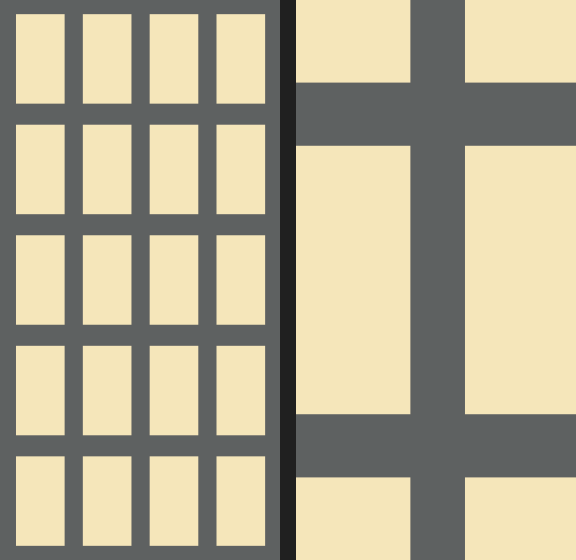
Left, the full canvas; right, a detail of the centre.
Give the GLSL for this pattern, as a WebGL 2 fragment shader.

```glsl
#version 300 es
precision highp float;
// Draws a four by five grid of upright cream panes set in a flat grey frame.

uniform vec2 u_resolution;
out vec4 fragColor;

const vec3 FRAME_GREY = vec3(0.37, 0.38, 0.38);
const vec3 PANE_CREAM = vec3(0.96, 0.90, 0.73);

// Layout as fractions of the canvas width and height
const vec2 PANE_COUNT = vec2(4.0, 5.0);
const vec2 GRID_CENTER = vec2(0.502, 0.5);
const vec2 PANE_PITCH = vec2(0.2387, 0.1974);
const vec2 PANE_SIZE = vec2(0.1737, 0.1598);

// Offset from the centre of the nearest pane in a finite, centred grid
vec2 paneOffset(vec2 p, vec2 count, vec2 pitch) {
    vec2 lastIndex = count - 1.0;
    vec2 index = clamp(floor(p / pitch + 0.5 * count), vec2(0.0), lastIndex);
    return p - (index - 0.5 * lastIndex) * pitch;
}

// Antialiased coverage of a centred rectangle
float rectCoverage(vec2 p, vec2 size, vec2 pixel) {
    vec2 inside = clamp(0.5 + (0.5 * size - abs(p)) / pixel, 0.0, 1.0);
    return inside.x * inside.y;
}

void main() {
    vec2 uv = gl_FragCoord.xy / u_resolution;
    vec2 pixel = 1.0 / u_resolution;

    vec2 offset = paneOffset(uv - GRID_CENTER, PANE_COUNT, PANE_PITCH);
    float pane = rectCoverage(offset, PANE_SIZE, pixel);

    fragColor = vec4(mix(FRAME_GREY, PANE_CREAM, pane), 1.0);
}
```
